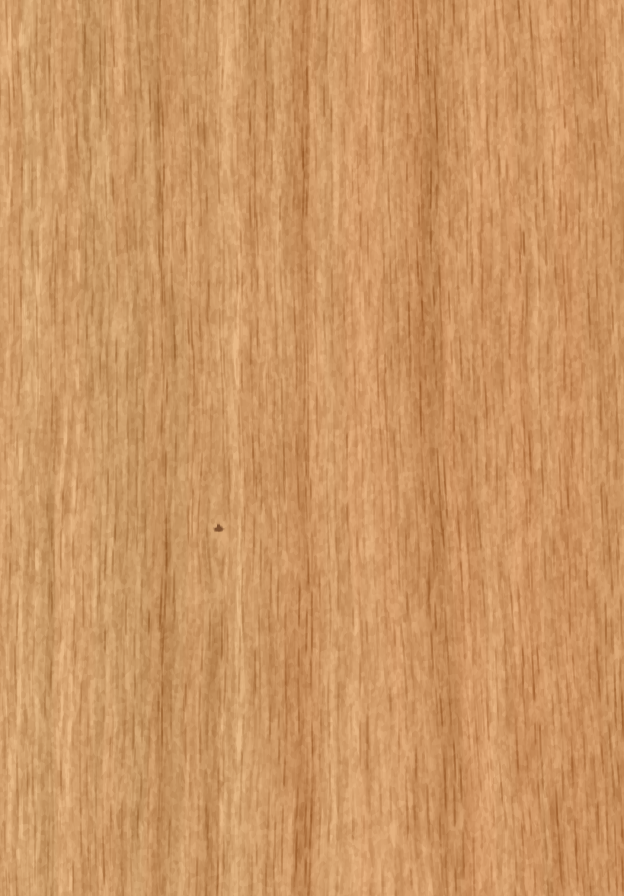
Reproduce this texture procedurally as a Shadertoy shader.

```glsl
const vec3 DARK_WOOD = vec3(0.66, 0.43, 0.23);
const vec3 PALE_WOOD = vec3(0.875, 0.675, 0.475);
const vec3 WARM_SHIFT = vec3(0.014, -0.008, -0.006);
const vec3 KNOT_COLOR = vec3(0.40, 0.22, 0.10);
const vec2 KNOT_POS = vec2(0.243, 0.410);
const float BASE_TONE = 0.715;
const float BAND_GAIN = 0.35;
const float PORE_DEPTH = 0.55;
const float FLECK_GAIN = 0.36;
const float PORE_WIDTH = 0.0011;
const float FLECK_WIDTH = 0.0020;
const vec2 PORE_GRID = vec2(105.0, 24.0);
const vec2 FLECK_GRID = vec2(52.0, 24.0);

// Growth bands: centre, half width, brightness
const int BAND_COUNT = 11;
const vec3 BANDS[BAND_COUNT] = vec3[](
    vec3(0.040, 0.045, 0.30), vec3(0.105, 0.010, -0.30),
    vec3(0.180, 0.018, -0.50), vec3(0.236, 0.009, -0.40),
    vec3(0.257, 0.011, 0.55), vec3(0.332, 0.017, -0.65),
    vec3(0.405, 0.045, 0.42), vec3(0.485, 0.024, -0.75),
    vec3(0.545, 0.020, 0.20), vec3(0.592, 0.017, -0.30),
    vec3(0.675, 0.025, -0.32));

vec3 hash3(vec2 p) {
    vec3 h = vec3(dot(p, vec2(127.1, 311.7)), dot(p, vec2(269.5, 183.3)),
                  dot(p, vec2(419.2, 371.9)));
    return fract(sin(h) * 43758.545);
}

// Smooth cellular noise, -1 to 1
float cellNoise(vec2 p) {
    vec2 cell = floor(p);
    vec2 sum = vec2(0.0);
    for (int j = -1; j <= 1; j++)
    for (int i = -1; i <= 1; i++) {
        vec2 id = cell + vec2(i, j);
        vec3 h = hash3(id);
        vec2 d = id + h.xy - p;
        float weight = exp(-10.0 * dot(d, d));
        sum += weight * vec2(h.z * 2.0 - 1.0, 1.0);
    }
    return sum.x / sum.y;
}

// Upright dashes strung loosely along common lines
float dashes(vec2 p, vec2 grid, float halfWidth, float seed) {
    vec2 cell = floor(p * grid);
    float soft = max(0.0008, 0.5 / iResolution.y);
    float cover = 0.0;
    for (int j = -1; j <= 1; j++)
    for (int i = -1; i <= 1; i++) {
        vec2 id = cell + vec2(i, j);
        vec3 h = hash3(id + seed);
        float line = hash3(vec2(id.x, seed)).x;
        vec2 center = id + vec2(mix(line, h.x, 0.3), h.y);
        vec2 d = abs(p - center / grid);
        float reach = mix(0.35, 0.85, fract(h.z * 7.3)) / grid.y;
        float side = 1.0 - smoothstep(halfWidth - soft, halfWidth + soft, d.x);
        float taper = 1.0 - smoothstep(0.5 * reach, reach, d.y);
        cover = max(cover, side * taper * h.z);
    }
    return cover;
}

float growthBands(vec2 p) {
    float tone = 0.0;
    for (int i = 0; i < BAND_COUNT; i++) {
        float d = (p.x - BANDS[i].x) / BANDS[i].y;
        float fade = 0.82 + 0.18 * sin(p.y * 5.0 + float(i) * 2.4);
        tone += BANDS[i].z * fade * exp(-d * d);
    }
    return tone;
}

// Slow sway, leaning right side and flow around the knot
vec2 bendGrain(vec2 p) {
    vec2 d = (p - KNOT_POS) / vec2(0.020, 0.050);
    p.x -= (p.x - KNOT_POS.x) * 0.55 * exp(-dot(d, d));
    p.x += 0.035 * (p.y - 0.5) * smoothstep(0.36, 0.50, p.x);
    p.x += 0.0030 * sin(p.y * 6.0 + p.x * 9.0);
    p.x += 0.0009 * sin(p.y * 27.0 + p.x * 40.0);
    return p;
}

void mainImage(out vec4 fragColor, in vec2 fragCoord) {
    vec2 uv = fragCoord / iResolution.y;
    vec2 grain = bendGrain(uv);

    // Bands and fibres, from broad to fine
    float bands = growthBands(grain);
    float streak = cellNoise(grain * vec2(62.0, 2.6));
    float fibre = cellNoise(grain * vec2(150.0, 9.0) + 31.0);
    float fine = cellNoise(grain * vec2(270.0, 50.0) + 73.0);
    float speckle = cellNoise(uv * vec2(280.0, 190.0) + 17.0);
    float tone = BASE_TONE + BAND_GAIN * bands + 0.11 * streak
               + 0.14 * fibre + 0.16 * fine + 0.13 * speckle;

    // Dark pores and pale flecks
    float pores = dashes(grain, PORE_GRID, PORE_WIDTH, 5.0);
    float flecks = dashes(grain, FLECK_GRID, FLECK_WIDTH, 91.0);
    float fleckZone = 1.0 - smoothstep(0.06, 0.16, uv.x)
                    + exp(-pow((grain.x - 0.257) / 0.016, 2.0));
    tone -= PORE_DEPTH * pores * (0.85 - 0.4 * bands);
    tone += FLECK_GAIN * flecks * fleckZone;

    // Warm hue towards the right and in single streaks
    float warmth = mix(-0.5, 0.5, smoothstep(0.15, 0.50, uv.x))
                 + 0.5 * cellNoise(grain * vec2(48.0, 2.0) + 57.0);
    vec3 color = mix(DARK_WOOD, PALE_WOOD, clamp(tone, -0.25, 1.2));
    color += WARM_SHIFT * warmth;

    // Small knot with a pale patch beside it
    vec2 k = uv - KNOT_POS;
    float patchDist = length((k - vec2(0.007, -0.010)) / vec2(0.008, 0.013));
    patchDist += 0.4 * fine;
    color = mix(color, PALE_WOOD, 0.8 * (1.0 - smoothstep(0.3, 1.0, patchDist)));
    float knotDist = length(k / vec2(0.008, 0.005)) + 0.35 * speckle;
    color = mix(color, KNOT_COLOR, 0.75 * (1.0 - smoothstep(0.3, 1.0, knotDist)));

    fragColor = vec4(clamp(color, 0.0, 1.0), 1.0);
}
```
